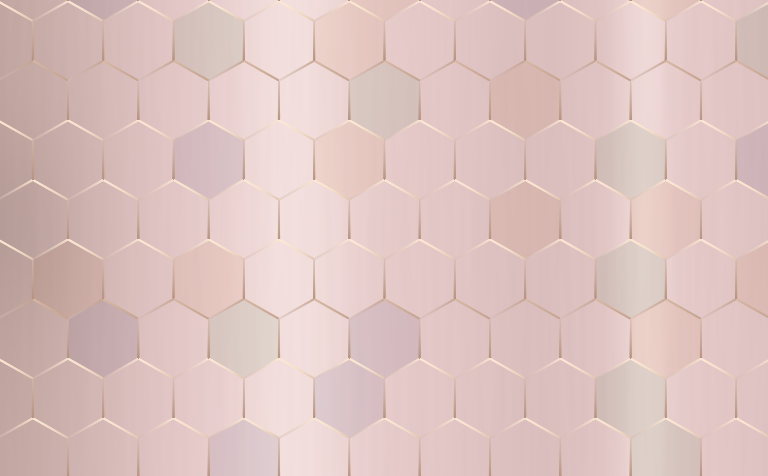
Give the GLSL for this pattern, as a Shadertoy shader.

```glsl
// Rose-gold hexagon tiling: satin vertical sheen, scattered tinted cells, thin metallic seams.

const vec2 CELLS = vec2(10.92, 7.99);         // columns across, rows down
const vec2 FIRST_CENTRE = vec2(0.967, 0.686); // first cell centre from top left, in cells
const float ROW_STEP = 0.8660254;             // row spacing of unit-width hexagons
const float SIDE = 0.5773503;                 // side of a unit-width hexagon

float hash(vec2 p) {
    p = fract(p * vec2(0.1031, 0.1137) + 0.37);
    p += dot(p, p.yx + 33.33);
    return fract((p.x + p.y) * p.x * 17.0);
}

vec2 gradientAt(vec2 corner) {
    float angle = 6.2831853 * hash(corner);
    return vec2(cos(angle), sin(angle));
}

float gradientNoise(vec2 p) {
    vec2 i = floor(p), f = p - i;
    vec2 u = f * f * f * (f * (f * 6.0 - 15.0) + 10.0);
    vec2 e = vec2(1.0, 0.0);
    float low = mix(dot(gradientAt(i), f), dot(gradientAt(i + e), f - e), u.x);
    float high = mix(dot(gradientAt(i + e.yx), f - e.yx), dot(gradientAt(i + 1.0), f - 1.0), u.x);
    return mix(low, high, u.y);
}

float bell(float x, float centre, float width) {
    float d = (x - centre) / width;
    return exp(-d * d);
}

// Offset from the nearest hexagon centre.
vec2 hexLocal(vec2 p) {
    vec2 period = vec2(1.0, 2.0 * ROW_STEP);
    vec2 a = p - period * floor(p / period + 0.5);
    vec2 b = p - period * (floor(p / period) + 0.5);
    return dot(a, a) < dot(b, b) ? a : b;
}

// Satin cloth: dark left side, two bright bands, soft rose shade between them.
vec3 satin(vec2 uv) {
    vec3 umber = vec3(0.75, 0.64, 0.62);
    vec3 blush = vec3(0.895, 0.785, 0.785);
    vec3 rose = vec3(0.85, 0.735, 0.735);
    vec3 pearl = vec3(0.96, 0.89, 0.88);
    vec3 color = mix(umber, blush, smoothstep(-0.06, 0.29, uv.x));
    color = mix(color, rose, 0.85 * bell(uv.x, 0.70, 0.10) + 0.6 * bell(uv.x, 1.02, 0.07));
    color = mix(color, pearl, 0.85 * bell(uv.x, 0.38, 0.085) + 0.65 * bell(uv.x, 0.84, 0.035));
    color *= 1.0 - 0.06 * bell(uv.x, 0.0, 0.12) * bell(uv.y, 0.52, 0.25);
    return color * (1.0 + 0.012 * gradientNoise(uv * vec2(110.0, 3.0)));
}

// Multiplier for a cell: about half of every second cell is tinted.
vec3 cellTint(vec2 cell) {
    float alternate = 1.0 - mod(cell.x + cell.y, 2.0);
    float chosen = alternate * step(0.45, hash(cell + 7.0));
    float kind = hash(cell * 3.0 + 41.0);
    vec3 peach = vec3(0.985, 0.96, 0.93);
    vec3 sage = vec3(0.93, 0.96, 0.935);
    vec3 mauve = vec3(0.925, 0.925, 0.95);
    vec3 tint = kind < 0.42 ? peach : (kind < 0.7 ? sage : mauve);
    return mix(vec3(1.0), tint, chosen);
}

// Seam colour in rgb and strength in a; t runs left to right along a slanted seam.
vec4 slantedSeam(float t, bool falling, bool dull) {
    vec3 cream = vec3(0.99, 0.91, 0.83);
    vec3 tan = vec3(0.77, 0.64, 0.56);
    if (falling) {
        vec3 metal = dull ? mix(vec3(0.84, 0.72, 0.64), tan, t) : mix(cream, tan, 0.5 * t * t);
        return vec4(metal, 0.95);
    }
    vec3 metal = mix(vec3(0.82, 0.73, 0.70), dull ? tan : cream, t);
    return vec4(metal, mix(0.4, 0.85, t));
}

// Upright seam darkens downward; t runs bottom to top.
vec4 uprightSeam(float t) {
    vec3 metal = mix(vec3(0.71, 0.57, 0.49), vec3(0.83, 0.72, 0.66), t);
    return vec4(metal, mix(0.95, 0.7, t));
}

float stroke(float dist, float halfWidth, float aa) {
    return 1.0 - smoothstep(halfWidth - 0.5 * aa, halfWidth + 0.5 * aa, dist);
}

void mainImage(out vec4 fragColor, in vec2 fragCoord) {
    vec2 uv = fragCoord / iResolution.xy;
    float aa = CELLS.x / iResolution.x;

    // Cell lookup, rows counted from the top
    vec2 p = vec2(uv.x, uv.y - 1.0) * CELLS + vec2(-FIRST_CENTRE.x, FIRST_CENTRE.y);
    p.y *= ROW_STEP;
    vec2 local = hexLocal(p);
    vec2 centre = p - local;
    vec2 cell = vec2(floor(centre.x + 0.6), floor(0.5 - centre.y / ROW_STEP));

    vec3 color = satin(uv) * cellTint(cell);

    // Nearest seam of the cell
    float upright = 0.5 - abs(local.x);
    float slanted = 0.5 - dot(abs(local), vec2(0.5, ROW_STEP));
    float rise = clamp(local.y / SIDE + 0.5, 0.0, 1.0);
    float seamRow = cell.y + (local.y < 0.0 ? 1.0 : 0.0);
    bool dull = mod(seamRow, 4.0) == 1.0;
    vec4 uprightMetal = uprightSeam(rise);
    vec4 slantedMetal = slantedSeam(fract(2.0 * local.x), local.x * local.y > 0.0, dull);
    vec4 metal = upright < slanted ? uprightMetal : slantedMetal;
    float halfWidth = upright < slanted ? mix(0.018, 0.011, rise) : 0.016;

    color = mix(color, metal.rgb, metal.a * stroke(min(upright, slanted), halfWidth, aa));
    fragColor = vec4(color, 1.0);
}
```
